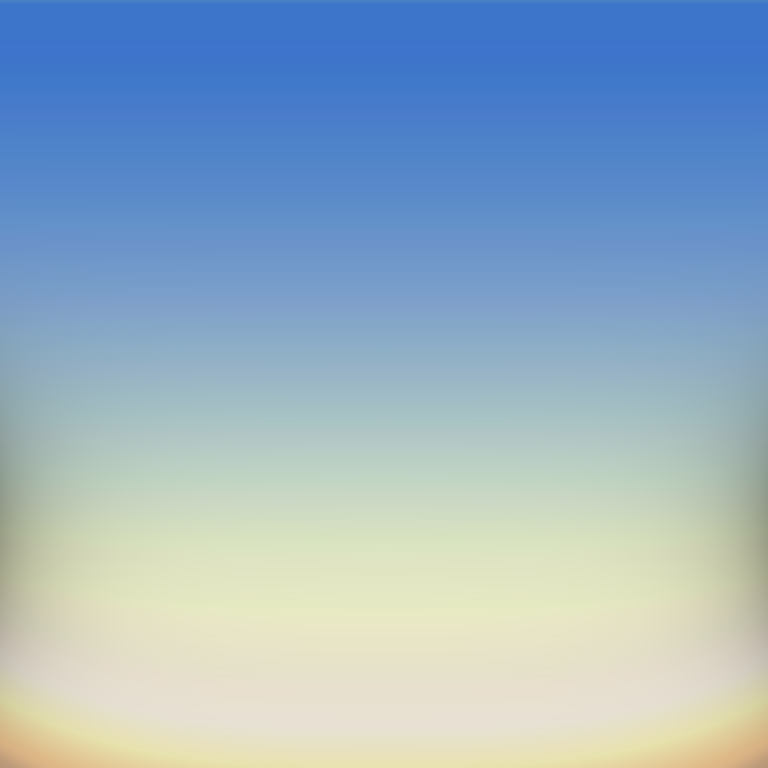
Reproduce this background procedurally as a WebGL 2 fragment shader.

```glsl
#version 300 es
precision highp float;
// Soft dusk sky: a vertical colour ramp from deep blue to cream and pink,
// with lower bands bent upward at the sides into warm corners,
// and a dim olive shade resting on the left and right edges.

#define BAND_BEND 0.09      // rise of the low bands at the side edges
#define BEND_POWER 3.0      // how late that rise begins
#define SHADE_DEPTH 0.31    // darkness of the side shade
#define SHADE_WIDTH 0.07    // reach of the side shade
#define SHADE_LEVEL 0.70    // depth from the top where it is darkest
#define SHADE_HEIGHT 0.14   // vertical spread of the side shade
#define RIPPLE 0.004        // strength of the faint horizontal bands

uniform vec2 u_resolution;
out vec4 fragColor;

const vec3 CORNER_COLOR = vec3(0.73, 0.61, 0.48);
const vec3 RIM_COLOR = vec3(0.29, 0.51, 0.77);

// Colour stops: rgb and depth below the top edge
const int STOP_COUNT = 11;
const vec4 STOPS[STOP_COUNT] = vec4[](
    vec4(0.237, 0.457, 0.792, 0.08),
    vec4(0.352, 0.540, 0.790, 0.25),
    vec4(0.478, 0.619, 0.790, 0.38),
    vec4(0.620, 0.730, 0.772, 0.51),
    vec4(0.755, 0.828, 0.770, 0.62),
    vec4(0.860, 0.890, 0.755, 0.71),
    vec4(0.910, 0.915, 0.768, 0.80),
    vec4(0.905, 0.880, 0.795, 0.88),
    vec4(0.910, 0.880, 0.830, 0.95),
    vec4(0.905, 0.890, 0.680, 1.00),
    vec4(0.890, 0.730, 0.540, 1.05)
);

vec3 skyRamp(float depth) {
    vec3 color = STOPS[0].rgb;
    for (int i = 1; i < STOP_COUNT; i++) {
        float blend = (depth - STOPS[i - 1].a) / (STOPS[i].a - STOPS[i - 1].a);
        color = mix(color, STOPS[i].rgb, clamp(blend, 0.0, 1.0));
    }
    return mix(color, CORNER_COLOR, smoothstep(1.05, 1.09, depth));
}

// Layered sines that tint neighbouring bands slightly green or violet
vec3 bandTint(float depth) {
    float wave = sin(depth * 74.0) + 0.5 * sin(depth * 151.0 + 1.0);
    return RIPPLE * wave * vec3(-1.0, 0.7, -0.6);
}

float sideShade(float x, float depth) {
    float edgeDistance = min(x, 1.0 - x);
    float level = (depth - SHADE_LEVEL) / SHADE_HEIGHT;
    return SHADE_DEPTH * exp(-edgeDistance / SHADE_WIDTH - 0.5 * level * level);
}

void main() {
    vec2 uv = gl_FragCoord.xy / u_resolution;
    float depth = 1.0 - uv.y;

    // Only the low bands curve upward toward the sides
    float sideness = pow(abs(2.0 * uv.x - 1.0), BEND_POWER);
    float bentDepth = depth + BAND_BEND * sideness * smoothstep(0.6, 0.9, depth);

    vec3 color = skyRamp(bentDepth) + bandTint(bentDepth);
    color *= 1.0 - sideShade(uv.x, depth);

    // Thin pale rim along the top
    color = mix(RIM_COLOR, color, smoothstep(0.0, 0.006, depth));
    fragColor = vec4(color, 1.0);
}
```
